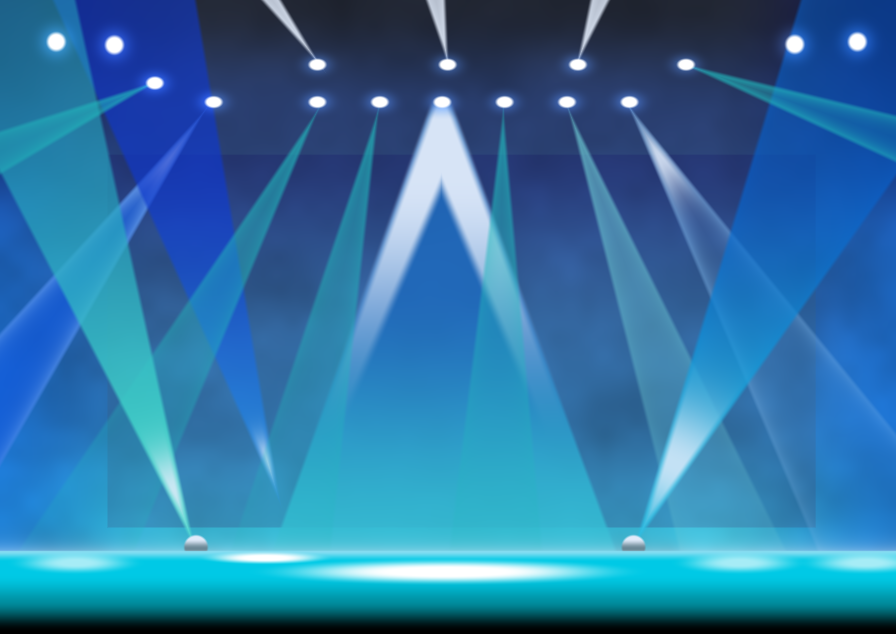
Give the GLSL for this background, as a Shadertoy shader.

```glsl
// Draws an empty concert stage: crossing spotlights in blue haze above a glowing cyan floor.

const vec2 CANVAS = vec2(141.7, 100); // working units: percent of the height
const float STAGE_Y = 13.1;
const vec3 TEAL = vec3(0.13, 0.72, 0.74), PALE = vec3(0.88, 0.92, 0.98);

float ramp(float a, float b, float x) { return smoothstep(a, b, x); }

float hash(vec2 p) {
    vec3 q = fract(p.xyx * 0.1031);
    q += dot(q, q.yzx + 33.33);
    return fract((q.x + q.y) * q.z);
}

float noise(vec2 p) {
    vec2 i = floor(p), f = fract(p), e = vec2(1, 0);
    f = f * f * (3.0 - 2.0 * f);
    return mix(mix(hash(i), hash(i + e), f.x), mix(hash(i + e.yx), hash(i + 1.0), f.x), f.y);
}

float smoke(vec2 p) {
    return 0.5 * noise(p) + 0.25 * noise(p * 2.1 + 17.0) + 0.12 * noise(p * 4.3 + 5.0);
}

float edgeSide(vec2 p, vec2 from, vec2 to) {
    vec2 d = normalize(to - from), q = p - from;
    return d.x * q.y - d.y * q.x;
}

// Signed depth inside the cone from apex to a and b
float depth(vec2 p, vec2 apex, vec2 a, vec2 b) {
    float s = sign(edgeSide(b, apex, a));
    return min(s * edgeSide(p, apex, a), -s * edgeSide(p, apex, b));
}

// Light cone; look: body, rim, loss along the length, distance of the white tip
void beam(inout vec3 col, vec2 p, vec2 apex, vec2 a, vec2 b, vec3 tint, vec4 look) {
    float d = depth(p, apex, a, b), r = length(p - apex);
    float loss = 1.0 - look.z * r / length(0.5 * (a + b) - apex);
    float light = look.x + look.y * exp(-max(d, 0.0) * 0.8);
    col = mix(col, tint, clamp(ramp(-0.3, 0.5, d) * light * loss, 0.0, 1.0));
    float k = (r - look.w) / (0.7 * look.w + 0.01);
    col = mix(col, PALE, 0.85 * ramp(-0.3, 1.1, d) * exp(-k * k));
}

float disc(vec2 p, vec2 center, vec2 radius, float inner) {
    return 1.0 - ramp(inner, 1.1, length((p - center) / radius));
}

void lamp(inout vec3 col, vec2 p, vec2 center, vec2 radius) {
    float halo = disc(p, center, radius * 3.0, 0.0);
    col += vec3(0.11, 0.20, 0.34) * halo * halo;
    col = mix(col, vec3(1), disc(p, center, radius, 0.65));
}

vec3 backdrop(vec2 p) {
    vec3 col = mix(vec3(0.20, 0.70, 0.81), vec3(0.19, 0.48, 0.71), ramp(13.0, 36.0, p.y));
    col = mix(col, vec3(0.20, 0.36, 0.60), ramp(30.0, 58.0, p.y));
    col = mix(col, vec3(0.16, 0.24, 0.43), ramp(55.0, 82.0, p.y));
    col = mix(col, vec3(0.13, 0.15, 0.20), ramp(82.0, 100.0, p.y));
    vec3 wing = mix(vec3(0.08, 0.40, 0.78), vec3(0.05, 0.06, 0.34), ramp(55.0, 92.0, p.y));
    col = mix(col, wing, 0.75 * ramp(42.0, 72.0, abs(p.x - 70.8)));
    // Screen panel
    vec2 q = abs(p - vec2(73, 46.2)) - vec2(56, 29.4);
    vec3 shade = mix(vec3(0.20, 0.40, 0.60), vec3(0.12, 0.16, 0.42), ramp(48.0, 75.0, p.y));
    col = mix(col, shade, 0.5 - 0.5 * ramp(-0.15, 0.15, max(q.x, q.y)));
    return col * (0.82 + 0.38 * smoke(p * 0.09));
}

vec3 stageFloor(vec2 p) {
    vec3 col = vec3(0, 0.51, 0.57) * ramp(0.3, 5.0, p.y);
    col = mix(col, vec3(0, 0.79, 0.90), ramp(3.5, 9.5, p.y));
    col = mix(col, PALE, 0.6 * ramp(11.4, STAGE_Y, p.y));
    // Light pools
    col = mix(col, vec3(1), disc(p, vec2(70.8, 9.8), vec2(29, 2), 0.3));
    col = mix(col, vec3(1), disc(p, vec2(42, 12), vec2(10, 1), 0.3));
    for (float x = 12.0; x < 140.0; x += x < 100.0 ? 105.0 : 20.0)
        col = mix(col, vec3(1), 0.65 * disc(p, vec2(x, 11.2), vec2(10, 1.7), 0.2));
    return col;
}

void mainImage(out vec4 fragColor, in vec2 fragCoord) {
    vec2 p = fragCoord / iResolution.xy * CANVAS;
    vec3 col = backdrop(p);
    float low = 1.0 - ramp(20.0, 75.0, p.y);
    // Blue side beams
    vec2 apex = vec2(32, 82), a = vec2(0, 47.4), b = vec2(-2, 23);
    beam(col, p, apex, a, b, vec3(0.06, 0.34, 0.86), vec4(0.75, 0, 0.1, 0));
    beam(col, p, apex, a, b, vec3(0.55, 0.75, 0.98), vec4(0, 0.75, 0.45, 8));
    vec3 tint = mix(vec3(0.06, 0.22, 0.80), vec3(0.15, 0.55, 0.88), low);
    beam(col, p, vec2(44.2, 21), vec2(8.3, 100), vec2(31, 100), tint, vec4(0.85, 0, 0.3, 6));
    // Center beam with a pale inverted V
    apex = vec2(69.8, 88); a = vec2(43, 13); b = vec2(97.5, 13);
    tint = mix(vec3(0.20, 0.74, 0.83), vec3(0.12, 0.42, 0.75), ramp(15.0, 55.0, p.y));
    float below = 1.0 - ramp(81.0, 85.0, p.y);
    beam(col, p, apex, a, b, tint, vec4(0.85 * below, 0, 0, 0));
    float hollow = ramp(-1.0, 0.8, depth(p, vec2(69.8, 70.5), vec2(45.4, 13), vec2(94.2, 13)));
    float legs = ramp(-0.5, 1.2, depth(p, apex, a, b)) * (1.0 - hollow);
    col = mix(col, PALE, 0.95 * legs * below * ramp(30.0, 72.0, p.y));
    // Hanging beams: apex x, left foot, right foot, paleness
    vec4 hung[4] = vec4[4](vec4(50.2, 2.8, 21.3, 0), vec4(59.8, 36.4, 52.3, 0),
                           vec4(79.6, 71, 85.8, 0), vec4(90, 107.5, 124.4, 0.4));
    for (int i = 0; i < 4; i++) {
        vec4 h = hung[i];
        beam(col, p, vec2(h.x, 82.5), vec2(h.y, 13), vec2(h.z, 13), mix(TEAL, PALE, h.w), vec4(0.5, 0.3, 0.75, 0));
    }
    tint = vec3(0.50, 0.72, 0.92);
    beam(col, p, vec2(99.6, 83), vec2(129.4, 13), vec2(157, 13), tint, vec4(0.08, 0.75, 0.75, 9));
    // Large beams from the floor
    tint = mix(vec3(0.03, 0.38, 0.80), vec3(0.08, 0.72, 0.88), low);
    beam(col, p, vec2(100.5, 14.3), vec2(126.6, 100), vec2(161.5, 100), tint, vec4(0.8, 0.15, 0.4, 14));
    tint = mix(vec3(0.15, 0.65, 0.75), vec3(0.27, 0.86, 0.80), low);
    beam(col, p, vec2(30.6, 14.2), vec2(-14.2, 100), vec2(12, 100), tint, vec4(0.95, 0, 0.45, 9));
    // Short side beams
    beam(col, p, vec2(24.5, 87), vec2(0, 79.3), vec2(0, 72.5), TEAL, vec4(0.3, 0.6, 0.3, 0));
    beam(col, p, vec2(108.6, 89.7), vec2(142, 81.7), vec2(142, 74.3), TEAL, vec4(0.15, 0.8, 0.25, 0));
    // Lamps, overhead beams and floor fixtures
    for (int i = 0; i < 7; i++) {
        float k = float(i), x = 50.2 + 20.6 * k;
        vec2 top = vec2(41.4 + 26.0 * k, 100), flat_ = vec2(1.5, 1), base = vec2(31.0 + 69.2 * k, 13.7);
        if (i < 3) beam(col, p, vec2(x, 90.3), top, top + vec2(3, 0), PALE, vec4(0.8, 0.2, 0.1, 0));
        if (i < 4) lamp(col, p, vec2(min(x, 108.5), 89.8), flat_);
        lamp(col, p, vec2(i == 6 ? 33.8 : 50.2 + 9.87 * k, 83.9), flat_);
        if (i > 1) continue;
        lamp(col, p, vec2(8.9 + 9.2 * k, 93.4 - 0.5 * k), vec2(1.6));
        lamp(col, p, vec2(135.6 - 9.9 * k, 93.4 - 0.4 * k), vec2(1.6));
        col = mix(col, mix(vec3(0.2, 0.35, 0.4), PALE, ramp(13.3, 15.0, p.y)), disc(p, base, vec2(1.9), 0.85));
    }
    lamp(col, p, vec2(24.5, 86.9), vec2(1.5, 1.1));
    // Haze above the stage edge
    col = mix(col, PALE, 0.4 * exp(-max(p.y - STAGE_Y, 0.0) * 0.8));
    col = mix(stageFloor(p), col, ramp(-0.15, 0.15, p.y - STAGE_Y));
    fragColor = vec4(clamp(col, 0.0, 1.0), 1.0);
}
```
